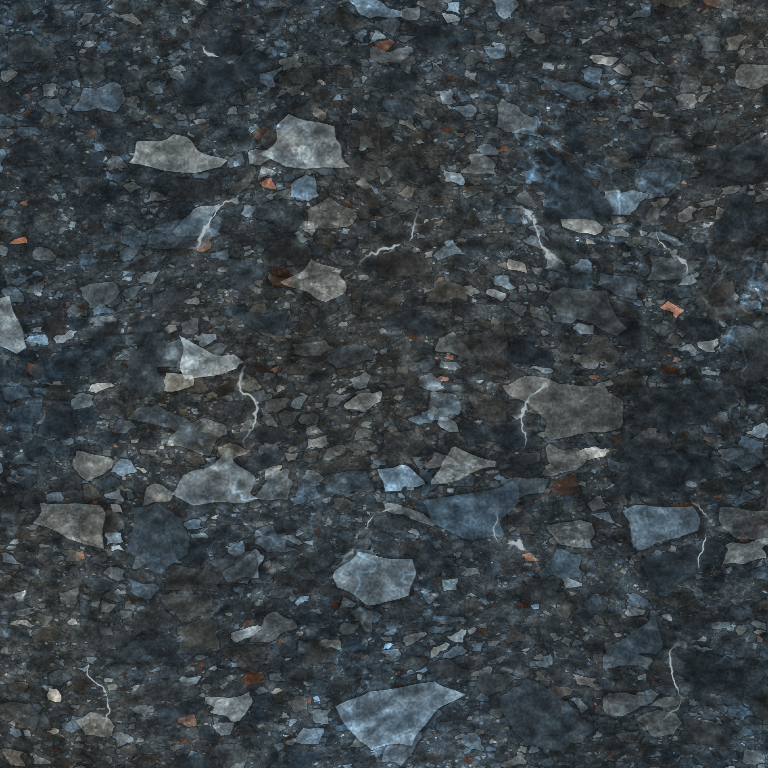
This texture is drawn by a three.js fragment shader. Its source:

```glsl
// Dark blue-grey breccia: flattened angular clasts in a grainy ground, with pale cracks.
#define COARSE_CELLS 9.0
#define FLATTEN 1.6
#define EDGE_SOFTNESS 0.0016
#define CLAST_CONTRAST 1.25
#define GRAIN 1.15
#define WARM_COOL 0.11
#define VEIN_GRID 5.0
#define VEIN_WIDTH 0.0032
#define STONE vec3(0.232, 0.262, 0.279)
#define RUST vec3(0.36, 0.22, 0.15)
#define CALCITE vec3(0.68, 0.73, 0.75)

varying vec2 vUv;

vec3 hash3(vec2 p) {
  vec3 q = fract(p.xyx * vec3(0.1031, 0.1030, 0.0973));
  q += dot(q, q.yxz + 33.33);
  return fract((q.xxy + q.yzz) * q.zyx);
}

float noise(vec2 p) {
  vec2 id = floor(p), f = fract(p);
  f = f * f * (3.0 - 2.0 * f);
  float low = mix(hash3(id).x, hash3(id + vec2(1.0, 0.0)).x, f.x);
  float high = mix(hash3(id + vec2(0.0, 1.0)).x, hash3(id + 1.0).x, f.x);
  return mix(low, high, f.y);
}

float fbm(vec2 p) {
  float sum = 0.0, weight = 0.53;
  for (int i = 0; i < 4; i++) {
    sum += weight * noise(p);
    p = mat2(1.6, 1.2, -1.2, 1.6) * p + 7.3;
    weight *= 0.5;
  }
  return sum;
}

vec2 seed(vec2 cell) {
  return cell + 0.08 + 0.84 * hash3(cell).xy;
}

// Cellular noise: x is the distance to the cell border, yz the cell
vec3 cellular(vec2 p) {
  vec2 base = floor(p), nearCell = base, nearSeed = vec2(0.0);
  float best = 9.0, border = 9.0;
  for (int j = -1; j <= 1; j++) for (int i = -1; i <= 1; i++) {
    vec2 cell = base + vec2(float(i), float(j));
    vec2 offset = seed(cell) - p;
    float d = dot(offset, offset);
    if (d < best) { best = d; nearCell = cell; nearSeed = offset; }
  }
  for (int j = -1; j <= 1; j++) for (int i = -1; i <= 1; i++) {
    if (i == 0 && j == 0) continue;
    vec2 offset = seed(nearCell + vec2(float(i), float(j))) - p;
    border = min(border, dot(0.5 * (nearSeed + offset), normalize(offset - nearSeed)));
  }
  return vec3(border, nearCell);
}

// Short crooked cracks, mostly upright, one in about half of the grid squares
float veins(vec2 p) {
  vec2 g = p * VEIN_GRID, id = floor(g);
  vec3 rnd = hash3(id + 400.0);
  vec2 q = fract(g) - 0.5 - (rnd.xy - 0.5) * 0.3;
  float angle = (rnd.z - 0.5) * 2.2;
  q = mat2(cos(angle), sin(angle), -sin(angle), cos(angle)) * q;
  float bend = 0.04 * sin(q.y * 14.0 + rnd.x * 6.0) + 0.18 * (fbm(g * 8.0) - 0.5);
  float d = abs(q.x + bend);
  float taper = 1.0 - smoothstep(0.08, 0.32, abs(q.y));
  float patchy = noise(g * 11.0 + 5.0);
  float width = VEIN_WIDTH * VEIN_GRID * (0.4 + 0.9 * patchy);
  float core = (1.0 - smoothstep(0.0, width, d)) * smoothstep(0.1, 0.5, patchy);
  float halo = 0.3 * exp(-d * 22.0) * fbm(g * 20.0);
  return step(hash3(id + 90.0).x, 0.52) * taper * (core + halo);
}

void main() {
  // Bedding gently bent by layered sines
  vec2 p = vUv;
  p.y += 0.012 * sin(p.x * 7.0 + 2.0 * p.y) + 0.005 * sin(p.x * 19.0 - p.y * 11.0);
  p.x += 0.008 * sin(p.y * 13.0 + p.x * 5.0);

  // Clasts from fine to coarse, each size laid over the last; tone is logarithmic
  float tone = 0.0, warmth = 0.0, rust = 0.0;
  for (int layer = 0; layer < 5; layer++) {
    float k = float(layer);
    float scale = COARSE_CELLS * exp2(4.0 - k);
    vec2 q = p * scale * vec2(1.0, FLATTEN) + 13.7 * k;
    q += 0.24 * (vec2(noise(q * 3.0), noise(q * 3.0 + 31.0)) - 0.5);
    vec3 cell = cellular(q);
    vec3 look = hash3(cell.yz + 57.0 * k + 11.0);
    vec3 form = hash3(cell.yz + 57.0 * k + 203.0);
    float present = step(look.x, mix(0.75, 0.2, k / 4.0));
    float inset = 0.03 + 0.15 * form.x;
    float depth = cell.x - inset;
    float body = smoothstep(0.0, EDGE_SOFTNESS * scale, depth);
    float cover = present * body * mix(0.5, 0.95, form.y);
    float rim = 0.22 * look.z * exp(-abs(depth) * 18.0);
    float clastTone = CLAST_CONTRAST * (look.y * look.y - 0.32) + rim;
    tone -= 0.22 * present * (1.0 - body) * smoothstep(0.0, inset, cell.x);
    tone = mix(tone, clastTone, cover);
    warmth = mix(warmth, look.z * 2.0 - 1.0, cover);
    rust = mix(rust, step(0.985, form.z), cover);
  }

  // Broad clouds, mottling, grain and bluish hairline wisps
  tone += 0.6 * (fbm(p * vec2(5.0, 8.0)) - 0.5);
  tone += GRAIN * (fbm(p * vec2(60.0, 85.0)) - 0.5) + 0.3 * (noise(vUv * 400.0) - 0.5);
  float wisp = 1.0 - smoothstep(0.0, 0.035, abs(fbm(p * vec2(14.0, 19.0)) - 0.5));
  wisp *= smoothstep(0.45, 0.8, noise(p * 6.0 + 3.0));
  tone += 0.4 * wisp;
  warmth += 1.2 * (noise(p * 4.0 + 20.0) - 0.5) - 0.7 * wisp;

  vec3 color = STONE * (1.0 + WARM_COOL * warmth * vec3(1.2, 0.0, -1.0));
  color = mix(color, RUST, 0.8 * rust) * exp(tone);
  color = mix(color, CALCITE, clamp(veins(vUv), 0.0, 0.9));
  gl_FragColor = vec4(clamp(color, 0.0, 1.0), 1.0);
}
```
